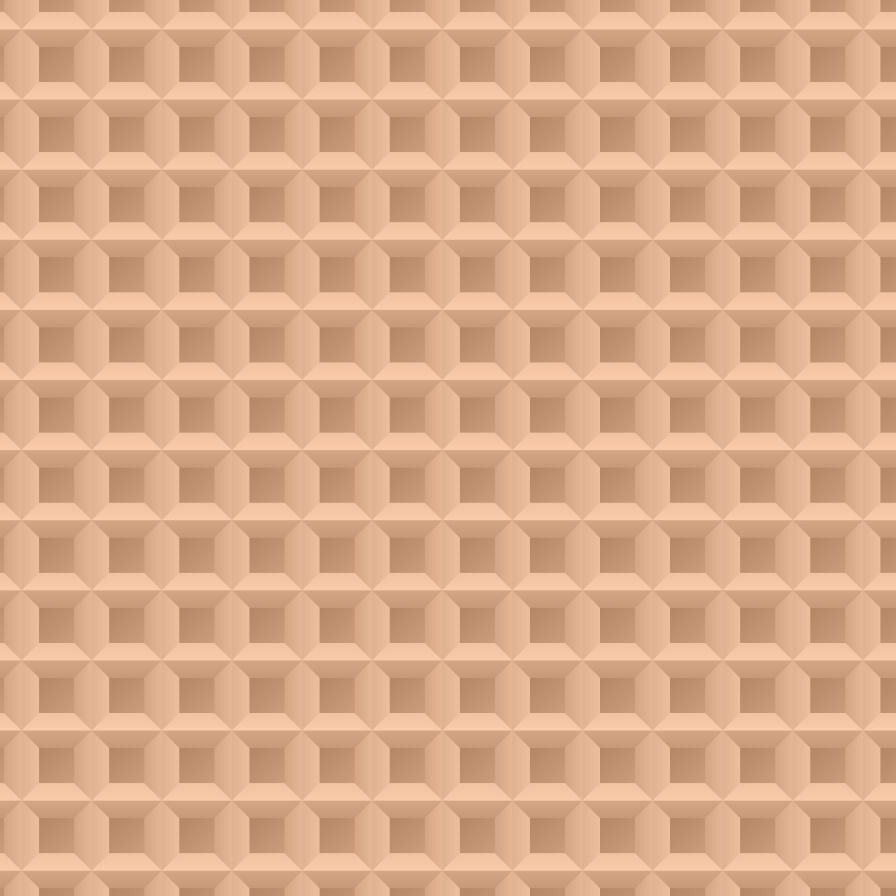
A Shadertoy shader for this pattern:

```glsl
// Tone of a warm biscuit surface at a given brightness
vec3 biscuit(float tone) {
    return tone - vec3(0.0, 0.185, 0.315);
}

// 0 on the negative half of a cell, 1 on the positive, blended at the ridges
vec2 positiveHalf(vec2 p, float pixel) {
    return 0.5 + 0.5 * sign(p) * clamp((0.5 - abs(p)) * 2.0 / pixel, 0.0, 1.0);
}

void mainImage(out vec4 fragColor, in vec2 fragCoord) {
    const float repeats = 12.78;
    float pixel = repeats / iResolution.y;
    vec2 p = fract(fragCoord * pixel - vec2(0.308, 0.36)) - 0.5;
    vec2 a = abs(p);
    float reach = max(a.x, a.y);
    float depth = clamp((0.5 - reach) * 4.0, 0.0, 1.0);

    // Four sloping walls, shaded from rim to floor
    float left = mix(0.88, 0.93, depth);
    float right = mix(0.90, 0.83, depth);
    float bottom = mix(0.98, 0.945, depth);
    float top = mix(0.835, 0.785, depth);

    // Walls meet along the ridges and the diagonals
    vec2 facing = positiveHalf(p, pixel);
    float sides = mix(left, right, facing.x);
    float caps = mix(bottom, top, facing.y);
    float walls = mix(sides, caps, smoothstep(-pixel, pixel, a.y - a.x));

    // Flat square floor, darkest at the upper left
    float well = 0.755 + 0.09 * (p.x - p.y);
    float wallMask = smoothstep(-0.5 * pixel, 0.5 * pixel, reach - 0.25);

    fragColor = vec4(biscuit(mix(well, walls, wallMask)), 1.0);
}
```
